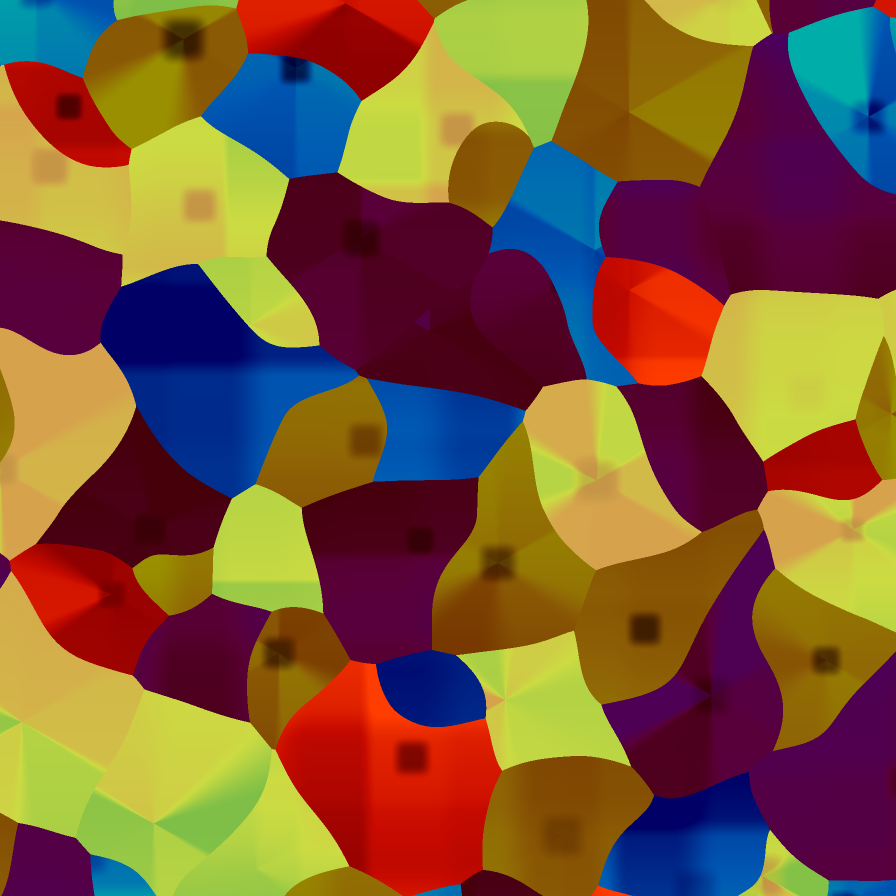
Reproduce this pattern procedurally as a Shadertoy shader.

```glsl
#define CELLS 7.2        // seeds across the canvas
#define JITTER 0.95      // scatter of the seeds
#define WEIGHT 0.42      // spread of cell sizes
#define WARP 0.22        // bending of the borders, in cells
#define FACETS 6.0       // sectors around a cell centre
#define BANDS 11.0       // axis-aligned strips across the canvas
#define SHADE_RANGE 0.85 // strength of facets and bands
#define SLOPE 2.2        // linear gradient inside a cell
#define SPOT_SIZE 0.030  // half width of the soft core
#define SPOT_DARK 0.60   // darkening of the core
#define SAMPLES 2        // smoothing grid per pixel

float hash(vec2 p, float salt) {
    vec3 q = fract(vec3(p.xyx + salt * 7.31) * vec3(0.1031, 0.1030, 0.0973));
    q += dot(q, q.yzx + 33.33);
    return fract((q.x + q.y) * q.z);
}

float smoothNoise(vec2 p) {
    vec2 i = floor(p), f = fract(p);
    f = f * f * (3.0 - 2.0 * f);
    float low = mix(hash(i, 1.0), hash(i + vec2(1, 0), 1.0), f.x);
    float high = mix(hash(i + vec2(0, 1), 1.0), hash(i + vec2(1, 1), 1.0), f.x);
    return mix(low, high, f.y);
}

// Flat steps joined by short ramps; the index repeats after "period"
float stepNoise(float x, float period, vec2 id, float salt) {
    float i = floor(x);
    float a = hash(id + mod(i, period), salt);
    float b = hash(id + mod(i + 1.0, period), salt);
    float softness = mix(0.03, 0.4, hash(id + mod(i, period), salt + 1.0));
    return mix(a, b, smoothstep(0.5 - softness, 0.5 + softness, fract(x)));
}

vec3 ramp(vec3 low, vec3 middle, vec3 high, float t) {
    return t < 0.5 ? mix(low, middle, t * 2.0) : mix(middle, high, t * 2.0 - 1.0);
}

// Colour families, chosen by their share of the area
vec3 familyColor(float pick, float t) {
    if (pick < 0.21) return ramp(vec3(0.27, 0.0, 0.04), vec3(0.35, 0.0, 0.22), vec3(0.29, 0.0, 0.36), t);
    if (pick < 0.40) return ramp(vec3(0.84, 0.64, 0.30), vec3(0.80, 0.86, 0.26), vec3(0.50, 0.75, 0.28), t);
    if (pick < 0.65) return ramp(vec3(0.0, 0.0, 0.40), vec3(0.0, 0.34, 0.70), vec3(0.0, 0.68, 0.66), t);
    if (pick < 0.85) return ramp(vec3(0.47, 0.22, 0.0), vec3(0.56, 0.39, 0.02), vec3(0.60, 0.56, 0.0), t);
    return ramp(vec3(0.56, 0.0, 0.0), vec3(0.78, 0.04, 0.0), vec3(1.0, 0.24, 0.0), t);
}

// Nearest seed under a weighted distance, which curves the borders
void findCell(vec2 p, out vec2 cell, out vec2 seed) {
    vec2 base = floor(p);
    float nearest = 1e5;
    for (int y = -2; y <= 2; y++)
    for (int x = -2; x <= 2; x++) {
        vec2 id = base + vec2(x, y);
        vec2 site = id + 0.5 + JITTER * (vec2(hash(id, 2.0), hash(id, 3.0)) - 0.5);
        float d = length(p - site) * mix(0.85, 1.2, hash(id, 4.0)) - WEIGHT * hash(id, 5.0);
        if (d < nearest) {
            nearest = d;
            cell = id;
            seed = site;
        }
    }
}

vec3 pattern(vec2 uv) {
    vec2 p = uv * CELLS + 20.0;
    vec2 warp = vec2(smoothNoise(p * 1.3), smoothNoise(p * 1.3 + 47.0)) - 0.5;
    vec2 cell, seed;
    findCell(p + 2.0 * WARP * warp, cell, seed);

    // Evenly spread families with some clustering
    float pick = fract(dot(cell, vec2(0.7549, 0.5698)) + 0.35 * hash(cell, 6.0));

    // Facets, strips and a slope set the shade
    vec2 shift = vec2(hash(cell, 7.0), hash(cell, 8.0)) - 0.5;
    vec2 r = (p - seed - 0.5 * shift) / CELLS;
    float angle = atan(r.y, r.x) / 6.2831853 + 0.5;
    float facet = stepNoise(angle * FACETS, FACETS, cell, 9.0);
    float strip = 0.5 * (stepNoise(uv.x * BANDS + shift.x, 64.0, cell, 11.0)
                       + stepNoise(uv.y * BANDS + shift.y, 64.0, cell, 13.0));
    float structure = mix(facet, strip, smoothstep(0.35, 0.65, hash(cell, 15.0)));
    float t = 0.5 + SHADE_RANGE * (structure - 0.5) + 0.5 * (hash(cell, 16.0) - 0.5);
    t += SLOPE * r.y * (hash(cell, 17.0) * 2.0 - 1.0);

    // Soft square core
    float size = SPOT_SIZE * mix(0.6, 1.1, hash(cell, 18.0));
    vec2 q = r * r * r * r;
    float core = 1.0 - smoothstep(0.35 * size, size, sqrt(sqrt(q.x + q.y)));
    core *= smoothstep(0.25, 0.7, hash(cell, 19.0));
    t -= 0.35 * core;
    bool isLime = pick >= 0.21 && pick < 0.40;
    float darkness = isLime ? 0.08 : SPOT_DARK * hash(cell, 20.0);
    return familyColor(pick, clamp(t, 0.0, 1.0)) * (1.0 - darkness * core);
}

void mainImage(out vec4 fragColor, in vec2 fragCoord) {
    vec3 sum = vec3(0.0);
    for (int j = 0; j < SAMPLES; j++)
    for (int i = 0; i < SAMPLES; i++) {
        vec2 offset = (vec2(i, j) + 0.5) / float(SAMPLES) - 0.5;
        sum += pattern((fragCoord + offset) / iResolution.y);
    }
    fragColor = vec4(sum / float(SAMPLES * SAMPLES), 1.0);
}
```
